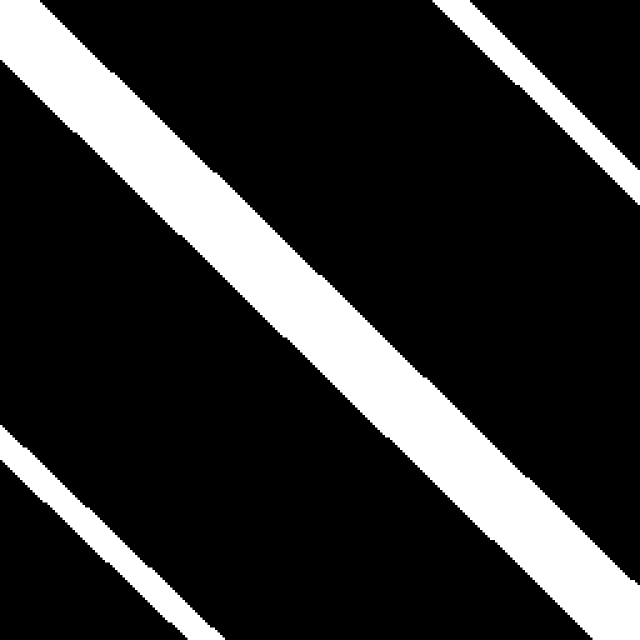
Give the GLSL for this pattern, as a WebGL 2 fragment shader.

```glsl
#version 300 es
precision highp float;

uniform vec2 u_resolution;
out vec4 fragColor;

// 1 inside a diagonal stripe, 0 on the ground; p has its origin at the top left
float stripes(vec2 p) {
    float ink = 0.0;
    for (int i = -1; i <= 1; i++) {
        float k = float(i);
        // Outer stripes are thinner and differ slightly in slope and spacing
        float slope = 0.976 - 0.016 * k;
        float offset = 0.0172 + 0.6935 * k - 0.021 * k * k;
        float halfHeight = i == 0 ? 0.0755 : 0.028;
        float distanceToAxis = abs(p.y - slope * p.x - offset);
        ink = max(ink, step(distanceToAxis, halfHeight));
    }
    return ink;
}

// Snap to a coarse grid, which gives the stripes their stepped edges
vec2 snapToCell(vec2 p) {
    return (floor(p * 256.0) + 0.5) / 256.0;
}

void main() {
    const vec3 groundColor = vec3(0.0);
    const vec3 stripeColor = vec3(1.0);

    // Average a 4 by 4 grid of samples to smooth the steps at any size
    float coverage = 0.0;
    for (int j = 0; j < 4; j++) {
        for (int i = 0; i < 4; i++) {
            vec2 jitter = (vec2(i, j) + 0.5) / 4.0 - 0.5;
            vec2 uv = (gl_FragCoord.xy + jitter) / u_resolution;
            coverage += stripes(snapToCell(vec2(uv.x, 1.0 - uv.y)));
        }
    }

    fragColor = vec4(mix(groundColor, stripeColor, coverage / 16.0), 1.0);
}
```
